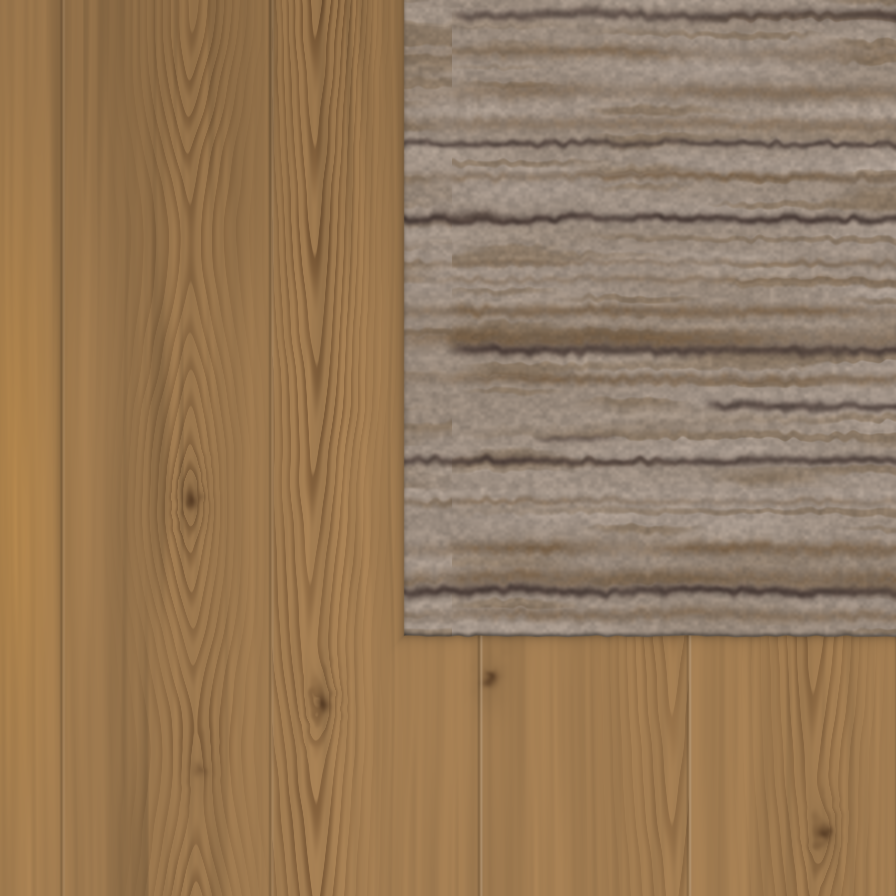
Reproduce this texture procedurally as a Shadertoy shader.

```glsl
// Striped woven rug lying over the corner of a pine plank floor.

float hash(vec2 p) {
    p = fract(p * vec2(0.1031, 0.1137));
    p += dot(p, p.yx + 33.33);
    return fract((p.x + p.y) * p.x * 7.31);
}

float noise(vec2 p) {
    vec2 i = floor(p), f = fract(p);
    f = f * f * (3.0 - 2.0 * f);
    return mix(mix(hash(i), hash(i + vec2(1, 0)), f.x),
               mix(hash(i + vec2(0, 1)), hash(i + vec2(1, 1)), f.x), f.y);
}

float bell(float x, float width) {
    return exp(-x * x / (width * width));
}

vec3 woodColor(vec2 p) {
    float across = (p.x - 0.0705) / 0.233;
    float plank = floor(across);

    // Broad tone: darker at the top, warm glow near the left edge
    vec3 col = mix(vec3(0.635, 0.488, 0.318), vec3(0.585, 0.448, 0.290), smoothstep(0.45, 1.05, p.y));
    col += vec3(0.05, 0.025, -0.025) * bell(p.x - 0.01, 0.06) * bell(p.y - 0.45, 0.35);
    col *= 1.0 - 0.06 * bell(p.x - 0.14, 0.05) - 0.04 * bell(p.x - 0.27, 0.03);
    col *= 1.0 + 0.025 * bell(p.x - 0.38, 0.06);

    // Straight fibres
    float bend = 0.006 * noise(vec2(p.x * 9.0, p.y * 4.0));
    float x = p.x + bend;
    col *= 0.965 + 0.07 * noise(vec2(x * 60.0, p.y * 1.5));
    col *= 0.97 + 0.06 * noise(vec2(x * 210.0, p.y * 5.0 + plank * 7.0));
    float streak = smoothstep(0.62, 0.95, noise(vec2(x * 125.0, p.y * 2.0 + 9.0)));
    col *= 1.0 - 0.11 * streak * noise(vec2(p.x * 14.0, p.y * 2.0));

    // Heart line of each plank; rise bends the growth rings into arches
    float heart = plank < 0.5 ? 0.215 : plank < 1.5 ? 0.349 : plank < 2.5 ? 0.749 : 0.905;
    float rise = plank < 0.5 ? 2.3 * cos(11.0 * (p.y - 0.443)) : 8.2 * p.y + (plank == 2.0 ? 0.3 : 0.1);
    float steep = plank < 0.5 ? 95.0 : 78.0;
    float strength = plank < -0.5 ? 0.0 : plank == 1.0 ? 0.30 : 0.20;
    float dx = p.x - heart + 0.009 * (noise(vec2(plank * 5.0, p.y * 7.0)) - 0.5);
    dx += 0.003 * (noise(vec2(p.x * 30.0, p.y * 24.0)) - 0.5);

    // Knots: dark cores that push the rings aside
    vec2 knots[5] = vec2[5](vec2(0.215, 0.443), vec2(0.361, 0.215), vec2(0.223, 0.141),
                            vec2(0.547, 0.243), vec2(0.920, 0.069));
    float core = 0.0, swirl = 0.0;
    for (int i = 0; i < 5; i++) {
        vec2 d = p - knots[i];
        d += 0.006 * (noise(p * 110.0 + float(i)) - 0.5);
        float weight = i == 2 ? 0.45 : 1.0;
        core += weight * bell(length(d * vec2(1.0, 0.9)), 0.0075);
        swirl += weight * bell(length(d * vec2(1.0, 0.45)), 0.018);
    }
    float field = rise * bell(dx, 0.08) - steep * (sqrt(dx * dx + 0.000016) - 0.004);
    field += 1.6 * swirl;
    float t = fract(field);
    float ring = smoothstep(0.35, 0.92, t) * (1.0 - smoothstep(0.92, 1.0, t));
    ring *= bell(dx, 0.052) * (0.5 + 0.6 * noise(vec2(p.x * 20.0, p.y * 11.0)));
    col *= 1.0 - strength * ring * vec3(0.85, 1.0, 1.15);
    col = mix(col, vec3(0.33, 0.22, 0.13), min(0.75 * core, 0.8));
    col *= 1.0 - 0.08 * swirl;

    // Seams: dark groove with a pale bevel
    float seam = (across - floor(across + 0.5)) * 0.233;
    float pale = p.x > 0.45 ? 0.5 : 0.22;
    col *= 1.0 - 0.16 * bell(seam + 0.002, 0.0016);
    return mix(col, vec3(0.74, 0.64, 0.52), pale * bell(seam - 0.0008, 0.0014));
}

vec3 rugColor(vec2 p) {
    // Tufts jitter the height of every stripe
    float tuft = noise(p * vec2(130.0, 170.0));
    float y = p.y + 0.006 * (noise(vec2(p.x * 105.0, p.y * 45.0)) - 0.5);
    y += 0.004 * (noise(vec2(p.x * 9.0, p.y * 12.0)) - 0.5);
    float inner = smoothstep(0.495, 0.515, p.x);

    vec3 col = mix(vec3(0.585, 0.525, 0.470), vec3(0.635, 0.580, 0.535), noise(vec2(p.x * 5.0, y * 38.0)));

    // Fine irregular yarn rows, offset in the border column
    float row = noise(vec2(p.x * 7.0 + 3.0, y * 105.0 + 20.0 * step(p.x, 0.505)));
    col = mix(col, vec3(0.49, 0.41, 0.32), 0.62 * smoothstep(0.52, 0.88, row));
    col += 0.035 * smoothstep(0.6, 0.9, noise(vec2(p.x * 6.0, y * 80.0 + 50.0)));

    // Brown bands: height, half width, strength
    vec3 bands[13] = vec3[13](vec3(0.941, 0.008, 0.60), vec3(0.898, 0.009, 0.55), vec3(0.862, 0.008, 0.55),
        vec3(0.803, 0.005, 0.60), vec3(0.707, 0.004, 0.45), vec3(0.688, 0.004, 0.45), vec3(0.653, 0.007, 0.65),
        vec3(0.622, 0.012, 0.85), vec3(0.576, 0.006, 0.70), vec3(0.440, 0.004, 0.45), vec3(0.387, 0.008, 0.70),
        vec3(0.355, 0.011, 0.85), vec3(0.314, 0.007, 0.65));
    for (int i = 0; i < 13; i++) {
        float patchy = 0.45 + 0.8 * noise(vec2(p.x * 10.0, float(i) * 3.7));
        float amount = bands[i].z * patchy * mix(0.55, 1.0, inner) * (0.7 + 0.5 * tuft);
        col = mix(col, vec3(0.43, 0.34, 0.245), min(amount, 0.9) * bell(y - bands[i].x, bands[i].y));
    }

    // Dark lines: height, half width, strength, left end
    vec4 lines[8] = vec4[8](vec4(0.983, 0.006, 0.80, 0.505), vec4(0.840, 0.004, 0.80, 0.40),
        vec4(0.756, 0.005, 0.95, 0.40), vec4(0.609, 0.006, 0.95, 0.505), vec4(0.547, 0.005, 0.90, 0.79),
        vec4(0.511, 0.004, 0.50, 0.60), vec4(0.486, 0.005, 0.95, 0.40), vec4(0.340, 0.006, 0.95, 0.40));
    for (int i = 0; i < 8; i++) {
        float amount = lines[i].z * smoothstep(-0.01, 0.015, p.x - lines[i].w);
        amount *= 0.75 + 0.35 * noise(vec2(p.x * 16.0, float(i) * 5.3));
        if (i == 5) amount *= 1.0 - smoothstep(0.66, 0.70, p.x);
        col = mix(col, vec3(0.29, 0.235, 0.215), min(amount, 0.95) * bell(y - lines[i].x, lines[i].y));
    }
    col = mix(col, vec3(0.32, 0.26, 0.23), 0.7 * bell((p.x - 0.53) / 5.0, 0.008) * bell(y - 0.760, 0.007));

    // Pile grain
    col *= 0.93 + 0.14 * tuft;
    return col * (0.96 + 0.08 * noise(p * 260.0));
}

void mainImage(out vec4 fragColor, in vec2 fragCoord) {
    vec2 p = fragCoord / iResolution.xy;
    float aa = 1.0 / iResolution.y;

    // Signed distance to the rug corner, negative inside
    vec2 d = vec2(0.451, 0.290) - p;
    d.y += 0.002 * (noise(vec2(p.x * 90.0, 2.0)) - 0.5);
    float edge = max(d.x, d.y);

    vec3 floorCol = woodColor(p) * (1.0 - 0.22 * exp(-max(edge, 0.0) / 0.005));
    vec3 rug = rugColor(p) * (1.0 - 0.38 * bell(d.y, 0.0035) - 0.12 * bell(d.x, 0.003));
    fragColor = vec4(mix(rug, floorCol, smoothstep(-aa, aa, edge)), 1.0);
}
```
